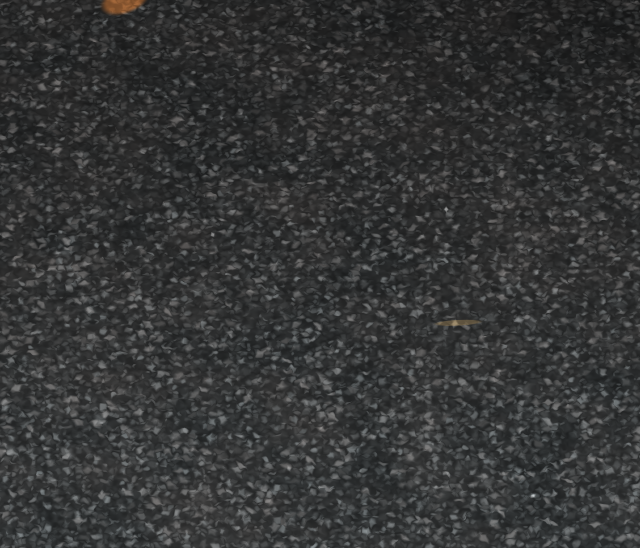
Write a Shadertoy shader that draws this texture.

```glsl
// Dark asphalt: soft, flattened grey grains with pale flakes, glints and a little leaf litter.
#define GRAIN_CELL vec2(0.0165, 0.0135)
#define FINE_CELL vec2(0.0105, 0.0085)
#define GRAIN_GAIN 1.12
#define FINE_GAIN 0.62
#define FLAKE_GAIN 0.60
#define GLINT_GAIN 0.57
#define GAP_TONE 0.66
#define NEAR_LIGHT 0.275
#define FAR_LIGHT 0.200
#define COOL_TINT vec3(0.95, 1.01, 1.03)
#define WARM_TINT vec3(1.04, 0.99, 0.97)

// Integer hash: three values in 0..1
vec3 hash3(vec2 cell, float seed) {
    uvec3 v = uvec3(ivec3(cell, seed) + 4096);
    v = v * 1664525u + 1013904223u;
    v.x += v.y * v.z; v.y += v.z * v.x; v.z += v.x * v.y;
    v ^= v >> 16u;
    v.x += v.y * v.z; v.y += v.z * v.x; v.z += v.x * v.y;
    return vec3(v >> 8u) / 16777216.0;
}

float valueNoise(vec2 p, float seed) {
    vec2 i = floor(p), f = fract(p);
    f = f * f * (3.0 - 2.0 * f);
    float low = mix(hash3(i, seed).x, hash3(i + vec2(1.0, 0.0), seed).x, f.x);
    float high = mix(hash3(i + vec2(0.0, 1.0), seed).x, hash3(i + vec2(1.0, 1.0), seed).x, f.x);
    return mix(low, high, f.y);
}

mat2 rotation(float angle) {
    float c = cos(angle), s = sin(angle);
    return mat2(c, -s, s, c);
}

// Soft chips scattered in jittered cells; a high rarity leaves few bright ones.
// Returns brightness and the tint selector of the brightest chip.
vec2 scatterChips(vec2 p, vec2 cellSize, vec2 radii, float rarity, float seed) {
    vec2 home = floor(p / cellSize);
    vec2 best = vec2(0.0, 0.5);
    for (int y = -1; y <= 1; y++)
    for (int x = -1; x <= 1; x++) {
        vec2 cell = home + vec2(float(x), float(y));
        vec3 place = hash3(cell, seed);
        vec3 look = hash3(cell, seed + 1.0);
        vec2 d = p - (cell + 0.15 + 0.7 * place.xy) * cellSize;
        d = rotation((place.z - 0.5) * 1.5) * d;
        d /= radii * (0.65 + 0.6 * look.yz);
        // Blend of round and diamond outlines gives angular chips
        float outline = mix(length(d), 0.8 * (abs(d.x) + abs(d.y)), look.z);
        float light = pow(look.x, rarity) * (1.0 - smoothstep(0.25, 1.15, outline));
        if (light > best.x) best = vec2(light, look.y);
    }
    return best;
}

// Soft ellipse used for single pieces of litter
float litter(vec2 p, vec2 center, vec2 radii, float angle) {
    vec2 d = rotation(angle) * (p - center) / radii;
    return 1.0 - smoothstep(0.75, 1.12, length(d));
}

void mainImage(out vec4 fragColor, in vec2 fragCoord) {
    vec2 p = fragCoord / iResolution.y;
    float across = fragCoord.x / iResolution.x;

    // Slight foreshortening and uneven grain borders
    vec2 q = vec2(p.x, p.y + 0.12 * p.y * p.y);
    vec2 wobble = vec2(valueNoise(q * 130.0, 11.0), valueNoise(q * 130.0, 12.0)) - 0.5;
    q += wobble * 0.006;

    // Layers of stone
    vec2 grain = scatterChips(q, GRAIN_CELL, vec2(0.0098, 0.0068), 2.3, 20.0);
    vec2 fine = scatterChips(q, FINE_CELL, vec2(0.0062, 0.0045), 2.2, 30.0);
    vec2 flake = scatterChips(q, vec2(0.07), vec2(0.019, 0.009), 8.0, 40.0);
    vec2 glint = scatterChips(p, vec2(0.06), vec2(0.0055, 0.0050), 40.0, 50.0);

    // Gaps and broad mottling
    float pores = valueNoise(q * vec2(110.0, 145.0), 60.0) - 0.5;
    float mottle = valueNoise(q * vec2(9.0, 13.0), 70.0)
                 + valueNoise(q * vec2(24.0, 34.0), 71.0) - 1.0;
    float tone = GAP_TONE + 0.26 * pores + 0.10 * mottle;
    tone += GRAIN_GAIN * grain.x + FINE_GAIN * fine.x;
    tone += FLAKE_GAIN * flake.x;

    // Light falls off towards the far edge, most at the right
    float light = mix(NEAR_LIGHT, FAR_LIGHT, smoothstep(0.0, 1.0, p.y));
    light *= 1.0 - 0.25 * smoothstep(0.7, 1.05, p.y) * smoothstep(0.2, 1.0, across);

    // Cool and warm stones; compress the brightest
    float level = max(light * tone, 0.07);
    level -= 0.35 * max(level - 0.42, 0.0);
    float warmth = mix(0.35 + 0.4 * mottle, grain.y, 0.5 * smoothstep(0.05, 0.5, grain.x));
    warmth += 0.25 * (p.y - 0.5);
    vec3 color = level * mix(COOL_TINT, WARM_TINT, clamp(warmth, 0.0, 1.0));
    color += GLINT_GAIN * glint.x;

    // One leaf at the far edge and one dry straw
    float leaf = litter(p, vec2(0.228, 1.0), vec2(0.045, 0.024), 0.35);
    float straw = litter(p, vec2(0.836, 0.411), vec2(0.043, 0.0055), 0.05);
    color = mix(color, vec3(0.55, 0.34, 0.18) * (0.8 + 0.25 * tone), 0.9 * leaf);
    color = mix(color, vec3(0.50, 0.43, 0.31) * (0.6 + 0.4 * tone), 0.75 * straw);

    fragColor = vec4(clamp(color, 0.0, 1.0), 1.0);
}
```
